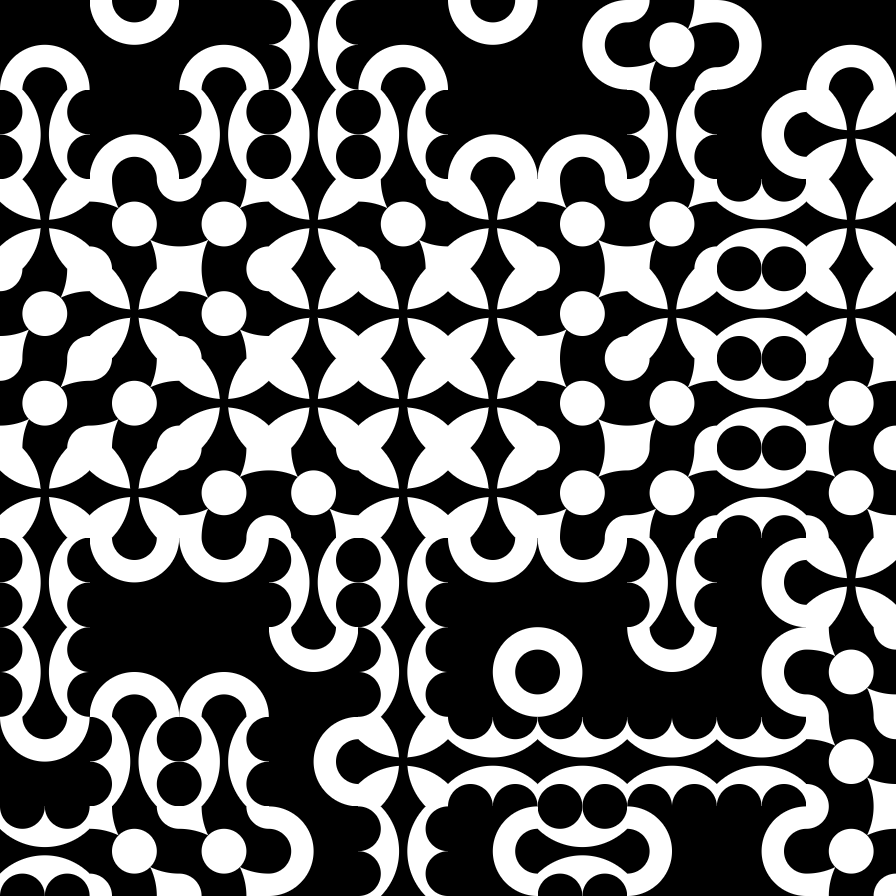
Write a Shadertoy shader that draws this pattern.

```glsl
const float CELLS = 10.0;            // tiles along the canvas height
const float HALF_GAP = 0.25;         // half width of a channel at a tile side
const float THROAT = 0.046;          // half width of a channel at its narrowest
const float STRAIGHT_CHANCE = 0.68;  // a channel runs on instead of ending
const float RIGHT_CHANCE = 0.42;     // a new channel starts rightward, not downward
const float DOT_CHANCE = 0.56;       // a crossing carries a dot
const vec3 INK = vec3(0.0);
const vec3 PAPER = vec3(1.0);

float hash(vec2 p, float salt) {
    vec3 q = fract(vec3(p.xyx + salt) * 0.1031);
    q += dot(q, q.yzx + 33.33);
    return fract((q.x + q.y) * q.z);
}

// Open sides of a tile (left, up, right, down), swept from the top left
bvec4 openSides(ivec2 cell) {
    bvec4 sides = bvec4(false);
    int columns = 0;  // one bit per column: open towards the row below
    for (int row = 0; row <= cell.y; row++) {
        bool left = hash(vec2(-1, row), 41.7) < 0.5;
        for (int col = 0; col <= cell.x; col++) {
            bool up = row == 0 ? hash(vec2(col, -1), 41.7) < 0.5
                               : ((columns >> col) & 1) == 1;
            float pick = hash(vec2(col, row), 41.7);
            bool right = left && pick < STRAIGHT_CHANCE;
            bool down = up && pick < STRAIGHT_CHANCE;
            if (left && up) {
                right = true;
                down = true;
            } else if (!left && !up) {
                right = pick < RIGHT_CHANCE;
                down = !right;
            }
            sides = bvec4(left, up, right, down);
            columns = (columns & ~(1 << col)) | (int(down) << col);
            left = right;
        }
    }
    return sides;
}

// All distances below are negative inside the light area

// Walls of a horizontal channel, pinched in the middle by two arcs
float channelWalls(vec2 p) {
    float rise = HALF_GAP - THROAT;
    float radius = (0.25 + rise * rise) / (2.0 * rise);
    return length(vec2(p.x, abs(p.y) - THROAT - radius)) - radius;
}

// Channel whose closed sides are scalloped by two round bites each
float straightTile(vec2 p) {
    float bites = 0.25 - length(abs(p) - vec2(0.25, 0.5));
    return max(channelWalls(p), bites);
}

float crossTile(vec2 p) {
    return max(channelWalls(p), channelWalls(p.yx));
}

// Half ring around the middle of the open side
float capTile(vec2 p, vec2 sideMiddle) {
    return abs(length(p - sideMiddle) - 0.375) - 0.125;
}

// Two quarter bends around opposite corners, with a disc in the centre
float dotTile(vec2 p) {
    float bendA = abs(length(p - 0.5) - 0.5) - HALF_GAP;
    float bendB = abs(length(p + 0.5) - 0.5) - HALF_GAP;
    return min(-min(bendA, bendB), length(p) - 0.25);
}

float tileDistance(vec2 p, vec2 cell) {
    bvec4 open = openSides(ivec2(cell));
    if (all(open)) {
        if (hash(cell, 87.3) > DOT_CHANCE) return crossTile(p);
        float flip = hash(cell, 129.1) < 0.5 ? -1.0 : 1.0;
        return dotTile(p * vec2(flip, 1.0));
    }
    if (open.x && open.z) return straightTile(p);
    if (open.y && open.w) return straightTile(p.yx);
    vec2 side = vec2(float(open.z) - float(open.x), float(open.w) - float(open.y));
    return capTile(p, 0.5 * side);
}

void mainImage(out vec4 fragColor, in vec2 fragCoord) {
    // Tile space with rows counted from the top
    vec2 grid = vec2(fragCoord.x, iResolution.y - fragCoord.y) / iResolution.y * CELLS;
    vec2 cell = floor(grid);
    float pixel = CELLS / iResolution.y;

    float d = tileDistance(grid - cell - 0.5, cell);
    float light = clamp(0.5 - d / pixel, 0.0, 1.0);
    fragColor = vec4(mix(INK, PAPER, light), 1.0);
}
```
